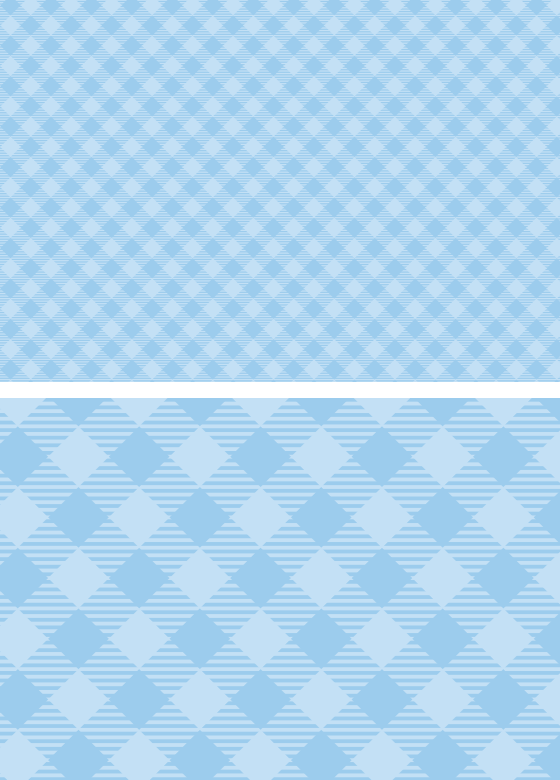
Top: the whole. Bottom: its middle third, enlarged.
Reproduce this pattern procedurally as a Shadertoy shader.

```glsl
// Diagonal gingham: light and dark blue diamonds joined by finely striped ones.

const float REPEATS_DOWN = 9.44;        // diamond pairs per canvas height
const float STRIPES_PER_REPEAT = 16.0;
const vec2 LIGHT_CENTER = vec2(0.34, 0.09);
const vec3 LIGHT_BLUE = vec3(0.765, 0.878, 0.961);
const vec3 DARK_BLUE = vec3(0.612, 0.800, 0.929);

// Running integral of a square wave that is 1 in the middle half of each unit.
float squareWaveIntegral(float t) {
    return 0.5 * floor(t) + clamp(fract(t) - 0.25, 0.0, 0.5);
}

// Share of a filter window around t that the square wave covers.
float bandCoverage(float t, float window) {
    float rise = squareWaveIntegral(t + 0.5 * window)
               - squareWaveIntegral(t - 0.5 * window);
    return rise / window;
}

// Crossing bands give solid cells; a single band shows only on its stripes.
float ginghamCoverage(vec2 p, float pixel) {
    float rising = bandCoverage(p.x - p.y, 1.4 * pixel);
    float falling = bandCoverage(p.x + p.y, 1.4 * pixel);
    float stripe = bandCoverage(p.y * STRIPES_PER_REPEAT, pixel * STRIPES_PER_REPEAT);
    float both = rising * falling;
    float either = rising + falling - both;
    return mix(both, either, stripe);
}

void mainImage(out vec4 fragColor, in vec2 fragCoord) {
    // Coordinates in pattern repeats, measured from the canvas center
    float pixel = REPEATS_DOWN / iResolution.y;
    vec2 p = (fragCoord - 0.5 * iResolution.xy) * pixel - LIGHT_CENTER;

    vec3 color = mix(LIGHT_BLUE, DARK_BLUE, ginghamCoverage(p, pixel));
    fragColor = vec4(color, 1.0);
}
```
